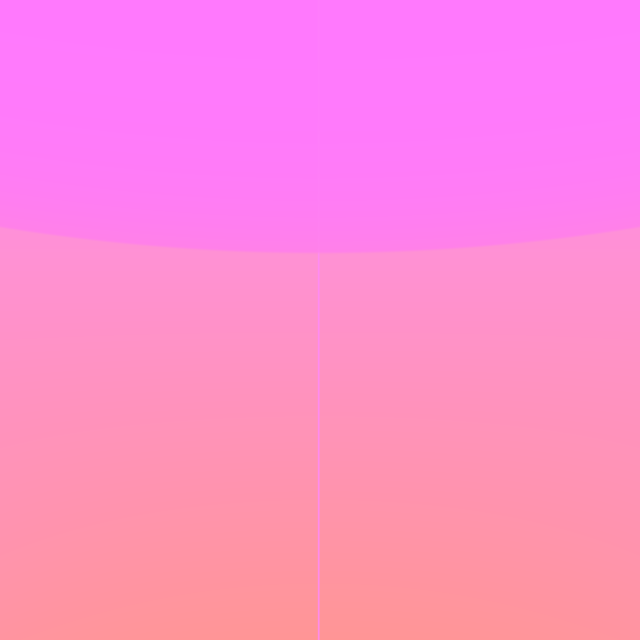
Write a WebGL 2 fragment shader that draws this background.

```glsl
#version 300 es
precision highp float;
// Magenta sky with a broad curved rim above a pink to coral gradient, split by a thin vertical line.
uniform vec2 u_resolution;
out vec4 outColor;

// Height above the rim of a huge circle centred far over the canvas.
float heightAboveRim(vec2 p) {
    const float radius = 3.107;
    return radius - length(p - vec2(0.5, 0.604 + radius));
}

// Coral at the bottom to pink at the rim, with bands that dome around the lower centre.
vec3 groundColor(vec2 p) {
    float dx = p.x - 0.5;
    float dome = 0.4 * (1.0 - smoothstep(0.0, 0.6, p.y));
    float t = p.y + dome * dx * dx;
    return vec3(1.0, 0.585 - 0.03 * t, 0.585 + 0.41 * t);
}

// Magenta that turns pinker close to the rim.
vec3 skyColor(float height) {
    float rimGlow = exp(-max(height, 0.0) / 0.1);
    return mix(vec3(1.0, 0.475, 0.995), vec3(1.0, 0.505, 0.91), rimGlow);
}

void main() {
    vec2 p = gl_FragCoord.xy / u_resolution;
    float pixel = 1.0 / min(u_resolution.x, u_resolution.y);

    // Sky over ground, with a slightly soft rim.
    float height = heightAboveRim(p);
    float sky = smoothstep(-0.002, 0.002 + pixel, height);
    vec3 color = mix(groundColor(p), skyColor(height), sky);

    // Thin vertical seam, faint inside the sky.
    float seam = 1.0 - smoothstep(0.0, 0.001 + pixel, abs(p.x - 0.498));
    color = mix(color, vec3(1.0, 0.54, 0.97), seam * mix(0.9, 0.15, sky));

    outColor = vec4(color, 1.0);
}
```
